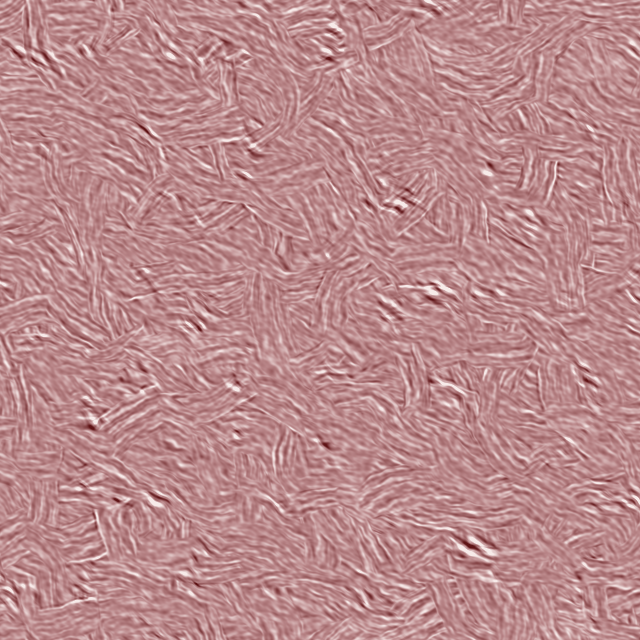
Reproduce this texture procedurally as a Shadertoy shader.

```glsl
// Pink plaster worked with a stiff brush: overlapping curved dabs, each combed
// into fine bristle grooves. Dabs of several sizes are scattered on jittered
// grids over a combed ground; gradient noise gives grooves, grain and crevices.

const vec3 DARK_ROSE  = vec3(0.58, 0.34, 0.35);
const vec3 MID_ROSE   = vec3(0.73, 0.53, 0.54);
const vec3 PALE_ROSE  = vec3(0.89, 0.79, 0.79);

const int   LAYERS       = 3;
const float DABS_ACROSS  = 8.5;               // largest dabs per canvas height
const float DABS_STEP    = 3.5;               // added for each finer layer
const vec2  DAB_MIN      = vec2(0.40, 0.18);  // half length, half width in cells
const vec2  DAB_MAX      = vec2(0.80, 0.44);
const vec2  BEND_RADIUS  = vec2(0.08, 0.45);
const float MAIN_ANGLE   = -0.50;
const float ANGLE_SPREAD = 1.55;
const vec2  COARSE_FREQ  = vec2(21.0, 98.0);  // along, across the bristles
const vec2  FINE_FREQ    = vec2(50.0, 180.0);
const float COARSE_DEPTH = 0.88;
const float FINE_DEPTH   = 0.74;
const float GRAIN_FREQ   = 150.0;
const float GRAIN_DEPTH  = 0.75;
const float CREVICE_DEPTH = 5.0;
const float EDGE_SOFT    = 0.0025;
const float TAU          = 6.2831853;

float hash(vec2 p) {
    vec3 q = fract(p.xyx * vec3(0.1031, 0.1030, 0.0973));
    q += dot(q, q.yzx + 33.33);
    return fract((q.x + q.y) * q.z);
}

vec2 hash2(vec2 p) {
    return vec2(hash(p), hash(p + 61.7));
}

float slope(vec2 cell, vec2 offset) {
    float a = TAU * hash(cell);
    return dot(vec2(cos(a), sin(a)), offset);
}

float gradientNoise(vec2 p) {
    vec2 i = floor(p), f = p - i;
    vec2 u = f * f * f * (f * (f * 6.0 - 15.0) + 10.0);
    vec2 e = vec2(1.0, 0.0);
    return mix(mix(slope(i, f), slope(i + e, f - e), u.x),
               mix(slope(i + e.yx, f - e.yx), slope(i + 1.0, f - 1.0), u.x), u.y);
}

vec2 turn(vec2 p, float a) {
    float c = cos(a), s = sin(a);
    return vec2(c * p.x + s * p.y, c * p.y - s * p.x);
}

float bump(float x) {
    return exp(-x * x);
}

// Difference across the bristles: lit and shaded groove flanks, no broad drift.
float relief(vec2 p) {
    vec2 d = vec2(0.0, 0.3);
    return gradientNoise(p + d) - gradientNoise(p - d);
}

// Groove tone; s holds the coordinates along and across the bristles.
float bristles(vec2 s, float seed) {
    return COARSE_DEPTH * relief(s * COARSE_FREQ + seed)
         + FINE_DEPTH * relief(s * FINE_FREQ + seed + 37.3);
}

// Lays one curved dab of the given cell size over the tone beneath it.
float layDab(float tone, vec2 p, vec2 id, float size) {
    vec2 shape = hash2(id + 11.3), tilt = hash2(id + 23.9), mood = hash2(id + 47.1);
    vec2 halfSize = size * mix(DAB_MIN, DAB_MAX, shape);
    float angle = MAIN_ANGLE + ANGLE_SPREAD * (tilt.x + tilt.y - 1.0);
    angle += 0.5 * TAU * step(0.5, mood.x);
    float radius = mix(BEND_RADIUS.x, BEND_RADIUS.y, hash(id + 83.5));

    // Bend the dab along an arc.
    vec2 q = turn(p, angle) - vec2(0.0, radius);
    vec2 s = vec2(radius * atan(q.x, -q.y), length(q) - radius);

    float seed = 180.0 * mood.y;
    float toEnd = halfSize.x - abs(s.x) + 0.02 * gradientNoise(vec2(s.y * 60.0, seed));
    float toSide = halfSize.y - abs(s.y);
    if (min(toEnd, toSide) < -0.01) return tone;

    // Paint pushed up along one side: a pale lip with a shadow beside it.
    float endCover = smoothstep(-0.006, 0.006, toEnd);
    float push = 1.5 * shape.y * shape.y * step(0.0, s.y) * endCover;
    push *= 0.5 + gradientNoise(vec2(s.x * 32.0, seed + 5.0));
    float lip = bump((toSide - 0.002) / 0.0022) - 0.95 * bump((toSide + 0.0025) / 0.0022);

    float grooves = bristles(s, seed) * mix(0.65, 1.45, hash(id + 5.7));
    float cover = endCover * smoothstep(-EDGE_SOFT, EDGE_SOFT, toSide);
    return mix(tone, grooves, cover) + push * lip;
}

void mainImage(out vec4 fragColor, in vec2 fragCoord) {
    vec2 uv = fragCoord / iResolution.y;

    // Hand wobble.
    vec2 p = uv + 0.012 * vec2(gradientNoise(uv * 12.0), gradientNoise(uv * 12.0 + 40.5));
    p += 0.003 * vec2(gradientNoise(uv * 60.0 + 9.2), gradientNoise(uv * 60.0 + 71.8));

    // Combed ground, then large dabs, then sparser small ones.
    float tone = bristles(turn(p, MAIN_ANGLE), 3.1);
    for (int layer = 0; layer < LAYERS; layer++) {
        float across = DABS_ACROSS + DABS_STEP * float(layer);
        float share = 1.0 - 0.25 * float(layer);
        vec2 grid = p * across + 0.47 * float(layer);
        vec2 cell = floor(grid);
        for (int y = -1; y <= 1; y++) {
            for (int x = -1; x <= 1; x++) {
                vec2 id = cell + vec2(x, y);
                vec2 key = id + 131.0 * float(layer + 1);
                if (hash(key + 7.9) > share) continue;
                tone = layDab(tone, (grid - id - hash2(key)) / across, key, 1.0 / across);
            }
        }
    }

    // Grain, sparse crevices and faint worn spots.
    tone += GRAIN_DEPTH * gradientNoise(turn(uv, MAIN_ANGLE) * GRAIN_FREQ * vec2(0.6, 1.0));
    float gash = relief(turn(p, MAIN_ANGLE - 0.15) * vec2(34.0, 100.0) + 15.0);
    float rough = smoothstep(0.10, 0.45, gradientNoise(uv * 13.0 + 28.6));
    tone += CREVICE_DEPTH * rough * gash * abs(gash);
    tone += 0.25 * smoothstep(0.25, 0.55, gradientNoise(uv * 9.0 + 53.4));
    tone = clamp(tone, -2.4, 1.5);

    vec3 color = tone < 0.0 ? mix(MID_ROSE, DARK_ROSE, -tone) : mix(MID_ROSE, PALE_ROSE, tone);
    fragColor = vec4(clamp(color, 0.0, 1.0), 1.0);
}
```
